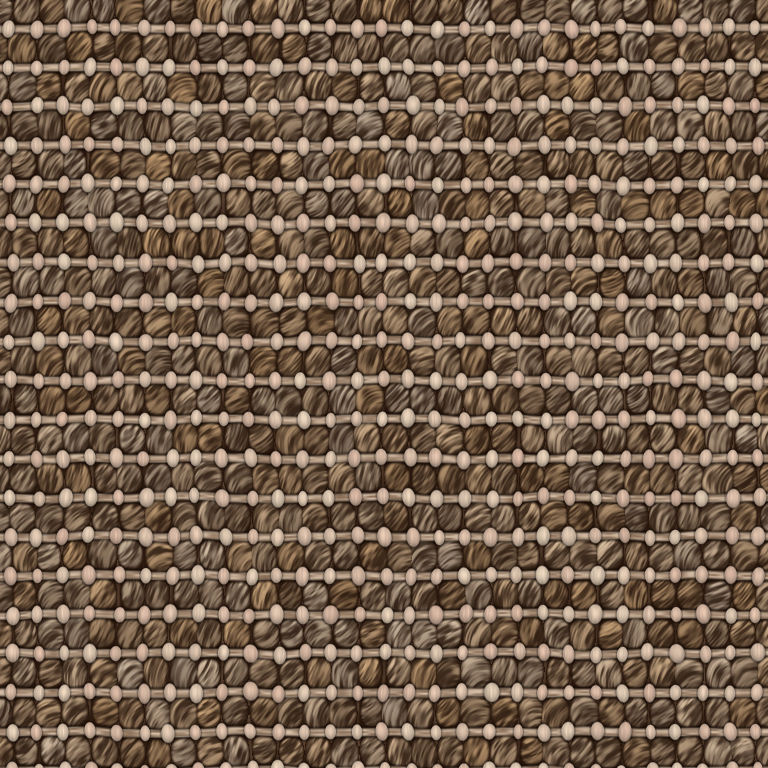
Reproduce this texture procedurally as a Shadertoy shader.

```glsl
// Woven sisal matting: rows of plump twisted brown yarn, held down by
// thin beige threads with an oval knot at every gap between the tufts.
// Cells are one tuft wide and one row high; threads lie on whole y values.

float hash(vec2 p) {
    return fract(sin(dot(p, vec2(127.1, 311.7))) * 43758.5453);
}

float noise(vec2 p) {
    vec2 i = floor(p), f = fract(p);
    f = f * f * (3.0 - 2.0 * f);
    return mix(mix(hash(i), hash(i + vec2(1, 0)), f.x),
               mix(hash(i + vec2(0, 1)), hash(i + vec2(1, 1)), f.x), f.y);
}

// Domed tufts with diagonal fibres; the highest dome covers its neighbours
vec3 yarn(vec2 p) {
    float gap = abs(p.x - round(p.x));
    vec3 color = mix(vec3(0.15, 0.08, 0.04), vec3(0.50, 0.39, 0.30),
                     0.6 * smoothstep(0.14, 0.0, gap) * noise(p * vec2(9.0, 3.0)));
    float highest = 0.0;
    for (int i = -1; i <= 1; i++) {
        vec2 id = floor(p) + vec2(i, 0);
        float seed = hash(id);
        vec2 jitter = vec2(hash(id + 7.0), hash(id + 13.0)) - 0.5;
        vec2 q = (p - id - 0.5 - jitter * vec2(0.14, 0.06)) / vec2(0.51, 0.42);
        q /= mix(0.94, 1.1, seed);
        float dome = 1.0 - pow(abs(q.x), 2.4) - pow(abs(q.y), 2.4);
        if (dome > highest) {
            highest = dome;

            // Fibre frame: turned and bowed differently in each tuft
            float angle = mix(0.35, 1.25, hash(id + 3.0));
            vec2 f = mat2(cos(angle), -sin(angle), sin(angle), cos(angle)) * q;
            f.y += 0.6 * (seed - 0.3) * f.x * f.x;
            float fibre = 0.6 * noise(f * vec2(1.2, 4.5) + id * 17.0)
                        + 0.4 * noise(f * vec2(2.0, 9.0) + id * 29.0);
            fibre = smoothstep(0.18, 0.82, fibre);

            // Dark groove between the two plies, then rounded shading
            float groove = smoothstep(0.0, 0.2, abs(f.y - 0.9 * (hash(id + 5.0) - 0.5)));
            float shade = smoothstep(-0.05, 0.55, dome) * (0.92 + 0.2 * q.y - 0.08 * q.x);
            float tone = shade * mix(0.7, 1.0, groove) * (0.16 + 0.72 * fibre);
            tone *= mix(0.85, 1.15, hash(id + 19.0));
            vec3 lit = mix(vec3(0.80, 0.72, 0.63), vec3(0.78, 0.63, 0.46), hash(id + 23.0));
            color = mix(vec3(0.14, 0.075, 0.035), lit, tone);
        }
    }
    return color;
}

void mainImage(out vec4 fragColor, in vec2 fragCoord) {
    vec2 p = fragCoord / iResolution.xy * vec2(28.8, 19.64) + vec2(-0.39, 0.08);
    p += vec2(0.2, 0.1) * (vec2(noise(p * 0.7), noise(p * 0.7 + 40.0)) - 0.5);
    float soft = max(19.64 / iResolution.y, 0.03);
    vec3 color = yarn(p);

    // Horizontal thread with fine strands and a contact shadow
    float d = abs(p.y - round(p.y));
    color *= mix(0.6, 1.0, smoothstep(0.09, 0.2, d));
    float strand = noise(p * vec2(2.5, 20.0));
    vec3 thread = mix(vec3(0.54, 0.43, 0.34), vec3(0.84, 0.75, 0.66), strand);
    thread *= 1.0 - 0.3 * smoothstep(0.03, 0.11, d);
    color = mix(color, thread, smoothstep(0.105 + soft, 0.105 - soft, d));

    // Oval knot over the thread, varying in size, place and tint
    vec2 id = round(p);
    vec2 k = p - id - vec2(0.12, 0.04) * (vec2(hash(id + 31.0), hash(id + 37.0)) - 0.5);
    float r = length(k / vec2(0.235, 0.225)) / mix(0.85, 1.12, hash(id + 41.0));
    color *= mix(0.62, 1.0, smoothstep(0.95, 1.4, r));
    vec3 knot = mix(vec3(0.87, 0.79, 0.70), vec3(0.83, 0.70, 0.62), hash(id + 43.0));
    knot *= 1.04 - 0.28 * r * r + 0.5 * k.y;
    knot *= 0.92 + 0.14 * noise(p * vec2(18.0, 4.0));
    color = mix(color, knot, smoothstep(1.0 + 3.5 * soft, 1.0 - 3.5 * soft, r));

    fragColor = vec4(color, 1.0);
}
```
